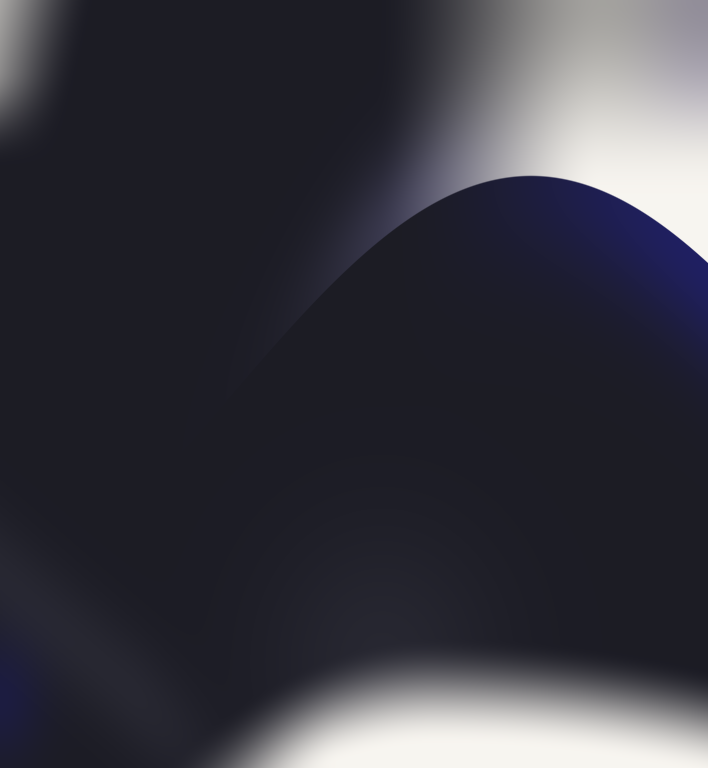
Reproduce this background procedurally as a WebGL 1 fragment shader.

```glsl
precision highp float;
uniform vec2 u_resolution;

const vec3 INK = vec3(0.108, 0.108, 0.142);
const vec3 IVORY = vec3(0.97, 0.96, 0.94);
const vec3 VIOLET_HAZE = vec3(0.16, 0.155, 0.22);
const vec3 HILL_BLUE = vec3(0.015, 0.015, 0.24);
const vec3 CORNER_BLUE = vec3(0.0, 0.0, 0.11);
const vec3 SMOKE = vec3(0.045, 0.045, 0.05);
const vec3 LAVENDER_SHADE = vec3(0.07, 0.08, 0.02);

const vec2 HILL_PEAK = vec2(0.75, 0.771);
const float HILL_SWING = 0.3;
const float HILL_FREQUENCY = 3.6;
const vec2 FLOOR_PEAK = vec2(0.62, 0.1);
const float FLOOR_SOFTNESS = 0.07;

// Bell-shaped falloff, one at the centre
float bell(float d, float radius) {
  d /= radius;
  return exp(-d * d);
}

float glow(vec2 p, vec2 center, vec2 radius) {
  vec2 d = (p - center) / radius;
  return exp(-dot(d, d));
}

float hillHeight(float x) {
  float phase = HILL_FREQUENCY * (x - HILL_PEAK.x);
  return HILL_PEAK.y - HILL_SWING * (1.0 - cos(phase));
}

vec3 skyColor(vec2 p, float height) {
  // Violet haze hugging the ridge
  vec3 color = INK + VIOLET_HAZE * bell(height, 0.1) * bell(p.x - 0.63, 0.16);

  // Bright right side, dimmer toward the top
  float level = mix(1.0, 0.66, smoothstep(0.74, 1.0, p.y));
  float cover = smoothstep(0.53, 0.85, p.x);
  color = mix(color, IVORY * level, cover);
  color -= LAVENDER_SHADE * smoothstep(0.85, 1.0, p.x) * smoothstep(0.78, 0.92, p.y);

  // Pale upper left corner
  float corner = 1.0 - smoothstep(-0.04, 0.135, p.x + 0.25 * (1.0 - p.y));
  corner *= smoothstep(0.78, 0.91, p.y);
  return mix(color, IVORY * 0.76, corner);
}

vec3 hillColor(vec2 p, float depth) {
  return INK + HILL_BLUE * smoothstep(0.55, 1.0, p.x) * bell(depth, 0.13);
}

// Coverage of the pale mound along the lower edge
float floorLight(vec2 p) {
  float dx = p.x - FLOOR_PEAK.x;
  float curvature = dx < 0.0 ? 1.1 : 0.28;
  float height = p.y - FLOOR_PEAK.y + curvature * dx * dx;
  float cover = 1.0 - smoothstep(-FLOOR_SOFTNESS, FLOOR_SOFTNESS, height);
  return cover * smoothstep(0.15, 0.48, p.x);
}

void main() {
  vec2 p = gl_FragCoord.xy / u_resolution;
  float height = p.y - hillHeight(p.x);

  // Sky and hill with a smooth ridge
  float edge = 1.0 / u_resolution.y;
  float skyMask = smoothstep(-edge, edge, height);
  vec3 color = mix(hillColor(p, height), skyColor(p, height), skyMask);

  // Dim smoke and blue in the lower part
  float band = bell(p.y - 0.25 + 0.8 * p.x, 0.08);
  band *= 1.0 - smoothstep(0.18, 0.38, p.x);
  color += SMOKE * (band + glow(p, vec2(0.54, 0.14), vec2(0.16, 0.17)));
  color += CORNER_BLUE * glow(p, vec2(0.0, 0.09), vec2(0.06, 0.08));

  color = mix(color, IVORY, floorLight(p));
  gl_FragColor = vec4(color, 1.0);
}
```
